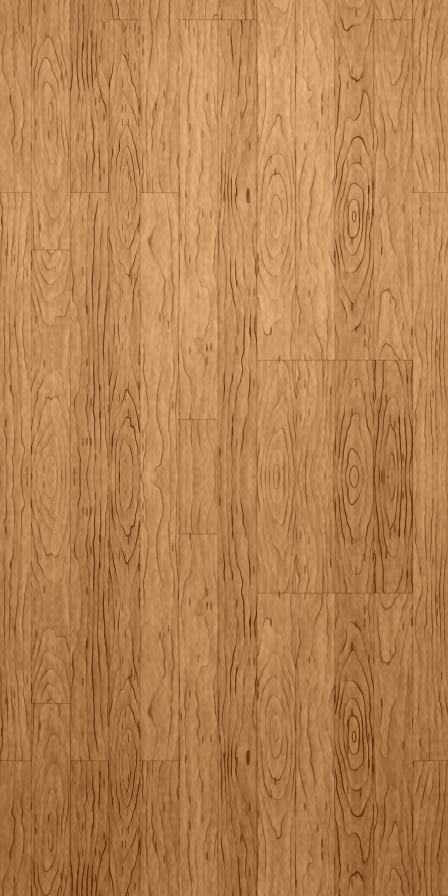
A WebGL 1 fragment shader for this texture:

```glsl
precision highp float;
// Cherry wood floor: narrow vertical boards with butt joints, mirrored top to bottom, with cathedral grain.

uniform vec2 u_resolution;

const float BOARD = 0.0869; // board width

float hash(vec2 p) {
  return fract(sin(dot(p, vec2(127.1, 311.7))) * 43758.55);
}

float noise(vec2 p) {
  vec2 i = floor(p), f = fract(p);
  f = f * f * (3.0 - 2.0 * f);
  return mix(mix(hash(i), hash(i + vec2(1.0, 0.0)), f.x),
             mix(hash(i + vec2(0.0, 1.0)), hash(i + 1.0), f.x), f.y);
}

// 1 when board index k equals n
float is(float k, float n) {
  return 1.0 - step(0.5, abs(k - n));
}

// Distance of the butt joint from the mirror line, per board
float jointOf(float k) {
  if (is(k, 1.0) > 0.5) return 0.506;
  if (is(k, 5.0) > 0.5) return 0.128;
  if (is(k, 3.0) + is(k, 6.0) > 0.5) return 1.02;
  if (k > 6.5 && k < 10.5) return 0.26;
  return 0.634;
}

// Growth ring height; its whole values are the dark lines
float rings(vec2 p, float centre, float seed, float figured) {
  float a = (p.x - centre) / BOARD;
  float bend = noise(vec2(p.x * 15.0, p.y * 3.2) + seed * 91.0);
  float wobble = noise(vec2(p.x * 38.0, p.y * 11.0) + seed * 57.0);
  float ragged = noise(vec2(p.x * 90.0, p.y * 45.0) + seed * 33.0);
  float straight = a * 4.6 + 3.4 * bend;
  float spread = sin(p.y * (2.4 + 3.6 * seed));
  float cathedral = 3.2 * length(vec2(a * 2.6, spread * 1.6)) + 2.0 * bend;
  return mix(straight, cathedral, figured) + 0.9 * wobble + 0.3 * ragged;
}

void main() {
  vec2 uv = gl_FragCoord.xy / u_resolution;
  float px = 1.0 / u_resolution.x;
  vec2 p = vec2(uv.x, abs(uv.y * 2.0 - 0.936));

  // Boards: the fourth one is narrower
  float x = uv.x - 0.018 * (1.0 - smoothstep(0.25, 0.31, uv.x));
  float s = (x - 0.052) / BOARD + 1.0;
  float k = floor(s);
  float joint = jointOf(k);
  float hasEnd = is(k, 5.0) + is(k, 6.0) + is(k, 10.0);
  float outer = step(joint, p.y);
  float part = outer + hasEnd * step(1.02, p.y);
  float seed = hash(vec2(k + 3.0, part + 1.7));
  float centre = (k - 0.5) * BOARD + 0.052;
  float figured = is(k, 1.0) + is(k, 3.0) + is(k, 7.0) + is(k, 9.0) + is(k, 10.0);
  float dark = is(k, 2.0) + is(k, 3.0) + is(k, 6.0) + is(k, 9.0) + is(k, 10.0) * (1.0 - outer);

  // Light falls from above and fades to the sides
  float tone = mix(0.45, 0.86, smoothstep(-0.05, 0.85, uv.y));
  tone -= 0.55 * (uv.x - 0.5) * (uv.x - 0.5) + 0.1 * smoothstep(0.9, 1.0, uv.y);
  tone += 0.08 * (seed - 0.5) - 0.1 * dark;

  // Ring lines of even width, found from the slope of the ring height
  vec2 g = vec2(x, p.y);
  float e = 0.0012;
  float h = rings(g, centre, seed, figured);
  vec2 slope = vec2(rings(g + vec2(e, 0.0), centre, seed, figured),
                    rings(g + vec2(0.0, e), centre, seed, figured)) - h;
  float f = fract(h);
  float away = min(f, 1.0 - f) / max(length(slope) / e, 20.0);
  float line = 1.0 - smoothstep(0.0, 0.0013 + 0.6 * px, away);
  float wear = smoothstep(0.3, 0.85, noise(vec2(x * 45.0, p.y * 16.0) + seed * 19.0));
  tone -= line * (0.12 + 0.5 * wear) * (0.75 + 0.45 * dark);
  tone += 0.16 * (f - 0.5) * smoothstep(0.0, 0.15, 1.0 - f);

  // Fibres, pores and soft patches
  tone += 0.20 * (noise(vec2(x * 130.0, p.y * 14.0) + seed * 40.0) - 0.5);
  tone += 0.20 * (noise(vec2(x * 256.0, p.y * 110.0)) - 0.5);
  tone += 0.10 * (noise(vec2(x * 26.0, p.y * 4.0) + seed * 70.0) - 0.5);

  // Short dark flecks
  vec2 cell = vec2(x * 105.0, p.y * 34.0 + 5.0 * hash(vec2(floor(x * 105.0), 4.0)));
  vec2 d = abs(fract(cell) - 0.5);
  float fleck = step(0.96 - 0.04 * dark, hash(floor(cell) + 8.0));
  fleck *= (1.0 - smoothstep(0.06, 0.3, d.x)) * (1.0 - smoothstep(0.15, 0.45, d.y));
  tone -= 0.45 * fleck;

  // Seams between boards and at their ends
  float side = min(fract(s), 1.0 - fract(s)) * BOARD;
  float seam = 1.0 - smoothstep(0.0003, 0.001 + 0.7 * px, side);
  float butt = min(abs(p.y - joint), mix(9.0, abs(p.y - 1.02), hasEnd));
  float end = 1.0 - smoothstep(0.0003, 0.001 + 0.7 * px, butt);
  tone -= 0.24 * seam * (0.4 + noise(vec2(k * 7.0, p.y * 6.0))) + 0.2 * end;

  vec3 umber = vec3(0.50, 0.29, 0.13);
  vec3 honey = vec3(0.87, 0.68, 0.47);
  gl_FragColor = vec4(mix(umber, honey, clamp(tone, -0.25, 1.08)), 1.0);
}
```
